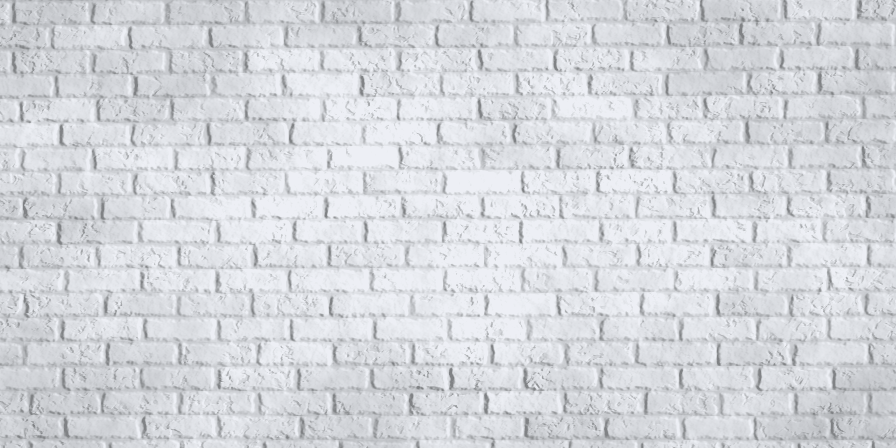
A WebGL 1 fragment shader for this texture:

```glsl
precision highp float;
// White painted brick wall: uneven running-bond courses with chipped faces.
// A height field (rounded bricks, pits, grain) is lit from the right by a
// directional difference, then tinted with mottling and large-scale wear.
uniform vec2 u_resolution;

const float ROWS = 18.42;      // courses per canvas height
const float COLUMNS = 5.85;    // bricks per canvas height (11.7 across a 2:1 canvas)
const float ASPECT = ROWS / COLUMNS;
const vec2 LIGHT_STEP = vec2(0.0044, 0.0011);
const vec3 SHADOW = vec3(0.50, 0.51, 0.52);
const vec3 PAINT = vec3(0.91, 0.92, 0.94);

float hash(vec2 p) {
  vec3 q = fract(p.xyx * vec3(0.1031, 0.1030, 0.0973));
  q += dot(q, q.yzx + 33.33);
  return fract((q.x + q.y) * q.z);
}

vec2 gradient(vec2 cell) {
  float angle = 6.2832 * hash(cell);
  return vec2(cos(angle), sin(angle));
}

// Gradient noise, roughly -0.7 to 0.7
float noise(vec2 p) {
  vec2 i = floor(p), f = p - i;
  vec2 w = f * f * f * (f * (f * 6.0 - 15.0) + 10.0);
  vec2 e = vec2(1.0, 0.0);
  float low = mix(dot(gradient(i), f), dot(gradient(i + e), f - e), w.x);
  float high = mix(dot(gradient(i + e.yx), f - e.yx), dot(gradient(i + 1.0), f - 1.0), w.x);
  return mix(low, high, w.y);
}

float fbm(vec2 p) {
  float sum = 0.0, amplitude = 0.6;
  for (int i = 0; i < 3; i++) {
    sum += amplitude * noise(p);
    p = mat2(1.62, 1.22, -1.22, 1.62) * p + 17.7;
    amplitude *= 0.55;
  }
  return sum;
}

float roundedBox(vec2 p, vec2 halfSize, float radius) {
  vec2 q = abs(p) - halfSize + radius;
  return length(max(q, 0.0)) + min(max(q.x, q.y), 0.0) - radius;
}

// Horizontal position of a vertical joint, shifted a little at random
float jointAt(float index, float row) {
  return index + 0.10 * (hash(vec2(index + 40.0, row + 7.0)) - 0.5);
}

// Signed distance to the nearest brick in course heights (x), brick id (yz)
vec3 brickAt(vec2 p) {
  float tilt = 0.5 * p.x * mix(-0.05, 0.22, p.y);   // upper courses rise to the right
  float v = (1.0 - p.y) * ROWS - 0.05 + tilt + 0.05 * noise(p * 5.0 + 3.0);
  float row = floor(v);
  float u = p.x * COLUMNS - 0.18 - 0.012 * row - 0.5 * mod(row, 2.0);
  float column = floor(u);
  column += step(jointAt(column + 1.0, row), u) - step(u, jointAt(column, row));
  float left = jointAt(column, row), right = jointAt(column + 1.0, row);
  vec2 local = vec2((u - 0.5 * (left + right)) * ASPECT, v - row - 0.5);
  vec2 halfSize = vec2(0.5 * (right - left) * ASPECT - 0.11, 0.41);
  return vec3(roundedBox(local, halfSize, 0.11), column, row);
}

// Raised part of the wall: 1 on a brick face, 0 in the mortar
float faceMask(float d, vec2 p) {
  return 1.0 - smoothstep(-0.10, 0.10, d + 0.20 * fbm(p * 34.0));
}

// Ragged chips, gathered in patches that differ from brick to brick
float chips(vec2 p, vec2 id) {
  float wear = hash(id + 91.0) - 0.4;
  float patches = smoothstep(-0.15, 0.30, noise(p * 17.0 + id * 3.7) + 0.5 * wear);
  vec2 warped = p + 0.010 * vec2(noise(p * 34.0), noise(p * 34.0 + 50.0));
  return patches * smoothstep(0.0, 0.24, fbm(warped * 52.0));
}

float heightAt(vec2 p) {
  vec3 brick = brickAt(p);
  float face = faceMask(brick.x, p);
  float grain = 0.24 * fbm(p * 62.0 + 9.0);
  return face * (1.0 - 0.36 * chips(p, brick.yz)) + grain * (0.6 + 0.4 * face);
}

// Low worn spot, 1 at its centre
float wornSpot(vec2 p) {
  vec2 q = (p - vec2(1.06, 0.13)) * vec2(5.5, 16.0);
  return exp(-dot(q, q));
}

// Soft grime: darker canvas edges and cloudy patches of two sizes
float grime(vec2 p, vec2 centred) {
  float border = 0.10 * smoothstep(0.30, 1.35, length(centred));
  return border + 0.07 * noise(p * 3.5) + 0.07 * fbm(p * 11.0 + 5.0);
}

void main() {
  vec2 p = gl_FragCoord.xy / u_resolution.y;
  vec2 centred = 2.0 * gl_FragCoord.xy / u_resolution - 1.0;
  vec3 brick = brickAt(p);
  float face = faceMask(brick.x, p);
  float chipped = face * chips(p, brick.yz);
  float worn = wornSpot(p);

  // Relief: shadow on slopes turned away, a gentle gleam on lit ones
  float slope = heightAt(p) - heightAt(p + LIGHT_STEP);
  float depth = (0.46 + 0.40 * noise(p * 9.0 + 31.0)) * (1.0 + 0.6 * worn);
  float relief = slope * mix(0.16, depth, step(slope, 0.0));

  // Paint tone per brick, with duller mortar and soft mottling
  float tone = 0.985 + 0.05 * (hash(brick.yz + 23.0) - 0.5) + 0.05 * fbm(p * 28.0 + 70.0);
  tone -= 0.065 * (1.0 - face) + (0.04 + 0.10 * worn) * chipped;
  float light = clamp(tone + relief - grime(p, centred), 0.0, 1.0);
  vec3 color = mix(SHADOW, PAINT, clamp((light - 0.55) / 0.43, 0.0, 1.05));
  gl_FragColor = vec4(color, 1.0);
}
```
